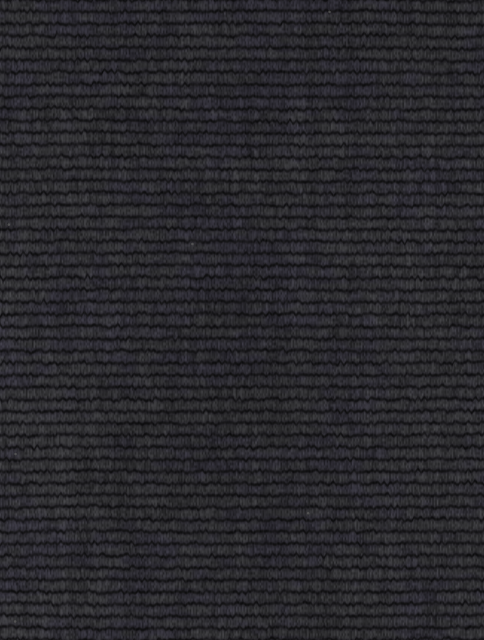
This texture is drawn by a WebGL 2 fragment shader. Its source:

```glsl
#version 300 es
precision highp float;
// Dark ribbed cloth: 53 horizontal cords split by soft, frayed grooves, each
// cord filled with about 160 fine upright stitches. Hash noise varies stitch
// brightness, groove depth and a faint violet cast, with a few specks of lint.
uniform vec2 u_resolution;
out vec4 fragColor;

float hash(vec2 p) {
  vec3 q = fract(vec3(p.xyx) * 0.1031);
  q += dot(q, q.yzx + 33.33);
  return fract((q.x + q.y) * q.z);
}

float noise(vec2 p) {
  vec2 i = floor(p), f = fract(p);
  f = f * f * (3.0 - 2.0 * f);
  return mix(mix(hash(i), hash(i + vec2(1, 0)), f.x),
             mix(hash(i + vec2(0, 1)), hash(i + vec2(1, 1)), f.x), f.y);
}

// Sparse pale lint: one possible round dot in each cell of a coarse grid.
float lint(vec2 p) {
  vec2 cell = floor(p * 22.0);
  vec2 centre = 0.2 + 0.6 * vec2(hash(cell + 7.1), hash(cell + 19.7));
  float d = length(fract(p * 22.0) - centre);
  float edge = 22.0 / u_resolution.y;
  return step(0.98, hash(cell + 41.3)) * (1.0 - smoothstep(0.02, 0.03 + edge, d));
}

void main() {
  vec2 p = gl_FragCoord.xy / u_resolution.y;

  // Cords wander slightly, and each stitch frays the groove up or down.
  float column = p.x * 211.0;
  float wander = 0.2 * (noise(p * vec2(7.0, 5.0)) - 0.5);
  float line = floor(p.y * 53.0 + wander + 0.5);
  float fray = 0.26 * (noise(vec2(column * 0.9, line * 5.3)) - 0.5);
  float tooth = 0.045 * cos(3.14159 * column + 6.0 * noise(vec2(column * 0.1, line)));
  float y = p.y * 53.0 + wander + fray + tooth;
  float row = floor(y);
  float across = fract(y);
  float fromGroove = min(across, 1.0 - across);

  // Upright stitches: fine ridges, uneven from stitch to stitch and row to row.
  float ridge = cos(6.28318 * column + 3.0 * noise(vec2(column * 0.15, row * 1.7)));
  float uneven = noise(vec2(column * 1.4, row * 2.3)) - 0.5;
  float streak = noise(vec2(p.x * 120.0, p.y * 4.0)) - 0.5;
  float band = noise(vec2(p.x * 28.0, row * 0.8)) - 0.5;
  float fibre = noise(p * vec2(430.0, 240.0)) - 0.5;
  float light = 0.186 - 0.013 * ridge + 0.05 * uneven
              + 0.036 * streak + 0.026 * band + 0.09 * fibre;
  light += 0.02 * (sin(3.14159 * across) - 0.5);
  vec3 cord = light * vec3(0.99, 0.99, 1.035);

  // Faint violet threads, stronger in the upper half.
  float patches = 0.5 * noise(p * vec2(9.0, 14.0)) + 0.5 * noise(p * vec2(45.0, 80.0));
  float violet = smoothstep(0.4, 0.8, patches + 0.14 * (p.y - 0.5));
  cord *= mix(vec3(1.0), vec3(0.95, 0.92, 1.05), violet);

  // Soft dark groove that thins out and breaks, with a violet shadow around it.
  float soft = 26.0 / u_resolution.y;
  float depth = 0.55 + 0.45 * noise(vec2(p.x * 75.0, line * 3.7));
  float shadow = 1.0 - smoothstep(0.06, 0.32 + soft, fromGroove);
  float groove = 1.0 - smoothstep(0.01, 0.16 + soft, fromGroove);
  vec3 shadowColor = vec3(0.138, 0.13, 0.155) + 0.06 * fibre;
  vec3 grooveColor = vec3(0.068, 0.068, 0.072) + 0.05 * fibre;
  vec3 color = mix(cord, shadowColor, 0.7 * shadow);
  color = mix(color, grooveColor, groove * depth);

  // Slow change of light over the cloth, then the lint.
  color *= 0.94 + 0.12 * noise(p * 3.0 + 5.0);
  color = mix(color, vec3(0.4, 0.4, 0.39), 0.6 * lint(p));
  fragColor = vec4(color, 1.0);
}
```
